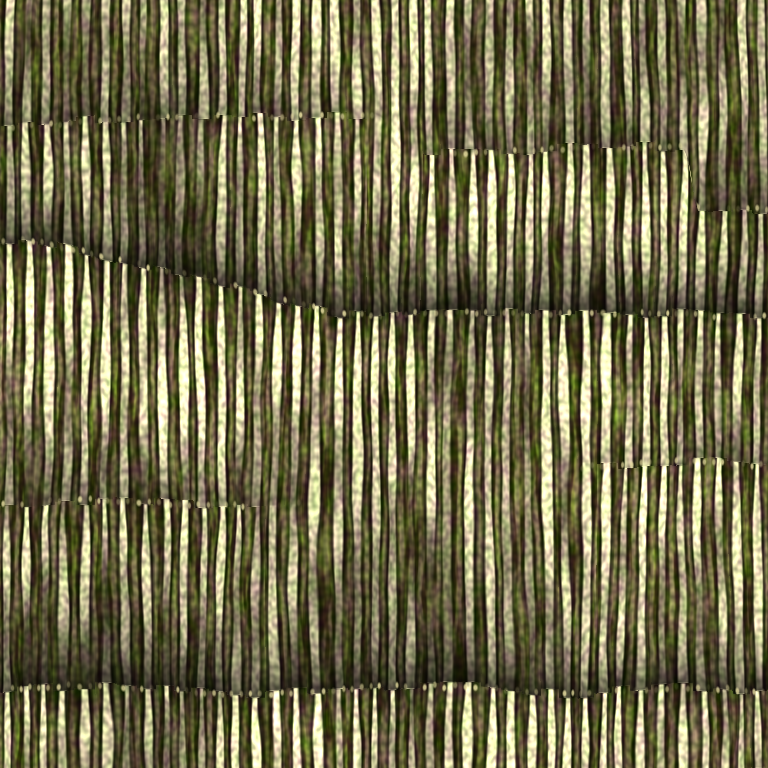
Give the GLSL for this texture, as a WebGL 2 fragment shader.

```glsl
#version 300 es
precision highp float;
// Overlapping tiers of dry reeds: forty straight, thin vertical stalks across,
// cut by wavering seams. Noise wears each stalk and adds grain; every seam
// shades the tier above it and shows a row of pale cut tips.
uniform vec2 u_resolution;
out vec4 outColor;

float hash(vec2 p) {
    vec3 q = fract(p.xyx * vec3(0.1031, 0.1030, 0.0973));
    q += dot(q, q.yzx + 33.33);
    return fract((q.x + q.y) * q.z);
}

float gradientDot(vec2 cell, vec2 offset) {
    float angle = 6.2832 * hash(cell);
    return dot(vec2(cos(angle), sin(angle)), offset);
}

float gradientNoise(vec2 p) {
    vec2 i = floor(p), f = fract(p);
    vec2 s = f * f * f * (f * (f * 6.0 - 15.0) + 10.0);
    vec2 e = vec2(0.0, 1.0);
    float low = mix(gradientDot(i, f), gradientDot(i + e.yx, f - e.yx), s.x);
    float high = mix(gradientDot(i + e, f - e), gradientDot(i + e.yy, f - e.yy), s.x);
    return mix(low, high, s.y);
}

// Odd seams are split into a left and a right part at different heights.
float seamHeight(float k, float x) {
    float split = mod(k, 2.0);
    float y = 0.1 + 0.245 * k + 0.014 * gradientNoise(vec2(x * 5.0, k * 3.7 + 0.4));
    y += split * 0.048 * (2.0 - k) * smoothstep(0.48, 0.56, x);
    if (k == 2.0) y += 0.1 * (1.0 - smoothstep(-0.02, 0.52, x));
    if (k == 3.0) y += 0.02 * smoothstep(0.0, 0.3, x) - 0.075 * smoothstep(0.89, 0.91, x);
    return y;
}

// One where the seam is visible, zero in the gap of a split seam.
float seamPresence(float k, float x) {
    float leftEnd = 0.32 + 0.06 * k, rightStart = 0.875 - 0.105 * k;
    float gap = smoothstep(leftEnd - 0.08, leftEnd + 0.04, x)
              * (1.0 - smoothstep(rightStart - 0.03, rightStart + 0.03, x));
    return 1.0 - mod(k, 2.0) * gap;
}

float stalk(float d, float halfWidth, float soft) {
    return 1.0 - smoothstep(halfWidth - soft, halfWidth + soft, abs(d));
}

void main() {
    vec2 uv = gl_FragCoord.xy / u_resolution;
    float y = uv.y;
    float soft = 0.05 + 16.0 / u_resolution.x;

    // Stalk coordinate, nearly straight
    float u = uv.x * 40.0 + 0.45 * gradientNoise(uv * vec2(8.0, 2.0))
            + 0.14 * gradientNoise(uv * vec2(40.0, 11.0) + 17.0);
    float id = floor(u);
    float stalkX = (id + 0.5) / 40.0;

    // Seams: find the tier, its depth, the shadow and the cut tips
    float tier = 9.0, depth = 0.3, shade = 1.0, glow = 0.0, lip = 0.0, tips = 0.0;
    for (float k = -1.0; k < 5.0; k++) {
        float presence = seamPresence(k, stalkX);
        float seam = seamHeight(k, uv.x);
        float jag = 0.014 * (hash(vec2(id + 50.0, k + 8.0)) - 0.5);
        float above = y - seam - jag;
        float shadow = mix(0.68, 0.34, mod(k, 2.0)) * presence;
        float rim = smoothstep(-0.002, 0.002, above);
        shade *= 1.0 - shadow * rim * exp(-max(above, 0.0) / 0.05);
        glow += presence * (1.0 - rim) * exp(min(above, 0.0) / 0.1);
        lip += shadow * (1.0 - rim) * exp(min(above, 0.0) / 0.03);
        float dotId = floor(u * 2.0);
        float dotX = (fract(u * 2.0) - 0.5) / 80.0;
        float dotY = y - seam - 0.004 * (hash(vec2(dotId, k + 60.0)) - 0.5);
        tips += presence * (1.0 - smoothstep(0.001, 0.0036, length(vec2(dotX, dotY * 0.6))))
              * hash(vec2(dotId, k + 20.0));
        if (tier > 8.0 && presence > 0.5 && above < 0.0) {
            tier = k;
            depth = -above;
        }
    }

    // Dark ground with fine fibres, olive and brown
    float fibre = gradientNoise(vec2(u * 3.1, y * 12.0 + tier * 5.0))
                + 0.7 * gradientNoise(vec2(u * 5.3, y * 30.0));
    float tint = smoothstep(-0.25, 0.25, gradientNoise(vec2(u * 1.3, y * 9.0 + 31.0)));
    vec3 husk = mix(vec3(0.44, 0.38, 0.27), vec3(0.44, 0.47, 0.19), tint);
    vec3 color = mix(vec3(0.19, 0.17, 0.05), husk, smoothstep(-0.4, 0.45, fibre));

    // Dim stalks set between the bright ones
    float backId = floor(u + 0.5);
    float backAge = gradientNoise(vec2(backId * 5.7 + tier * 2.3, y * 9.0));
    float back = stalk(fract(u + 0.5) - 0.5, 0.1 + 0.08 * backAge, soft);
    color = mix(color, vec3(0.58, 0.54, 0.38), back * clamp(0.4 + 1.2 * backAge, 0.0, 0.8));
    color *= 1.0 - 0.6 * min(lip, 1.0);

    // Bright stalks in dark grooves, narrow at the tip and worn along their length
    vec2 seed = vec2(id + 3.0, tier + 12.0);
    float age = gradientNoise(vec2(id * 7.3 + tier * 3.1, y * 7.0));
    float halfWidth = (0.2 + 0.12 * age) * mix(0.6, 1.0, smoothstep(0.0, 0.07, depth));
    float across = fract(u) - 0.5 - 0.2 * (hash(seed) - 0.5);
    float front = stalk(across, halfWidth, soft);
    float patchLight = gradientNoise(uv * 3.0 + 5.0) + 0.6 * gradientNoise(uv * vec2(7.0, 6.0));
    float strength = 0.6 + 0.35 * hash(seed + 40.0) + 1.0 * age
                   + 0.35 * min(glow, 1.0) + 0.35 * patchLight;
    strength = clamp(strength, 0.15, 1.0);
    color *= 1.0 - 0.6 * strength * stalk(across, halfWidth + 0.15, soft + 0.05);
    vec3 cream = mix(vec3(0.78, 0.71, 0.62), vec3(0.93, 0.91, 0.70),
                     clamp(0.55 + age + 0.4 * glow, 0.0, 1.0));
    color = mix(color, cream, front * strength);

    // Fine grain in brightness, and plum to olive shifts in hue
    float grain = gradientNoise(vec2(u * 4.0, y * 110.0) + 7.0);
    float hue = gradientNoise(vec2(u * 2.4, y * 45.0) + 3.0);
    color *= 1.0 + 0.5 * grain;
    color += vec3(0.07, -0.07, 0.09) * hue;

    // Shadow, broad light changes and cut tips
    color *= shade * (1.05 + 0.35 * patchLight);
    color = mix(color, vec3(0.90, 0.86, 0.62), 0.9 * min(tips, 1.0));
    outColor = vec4(clamp(color, 0.0, 1.0), 1.0);
}
```
